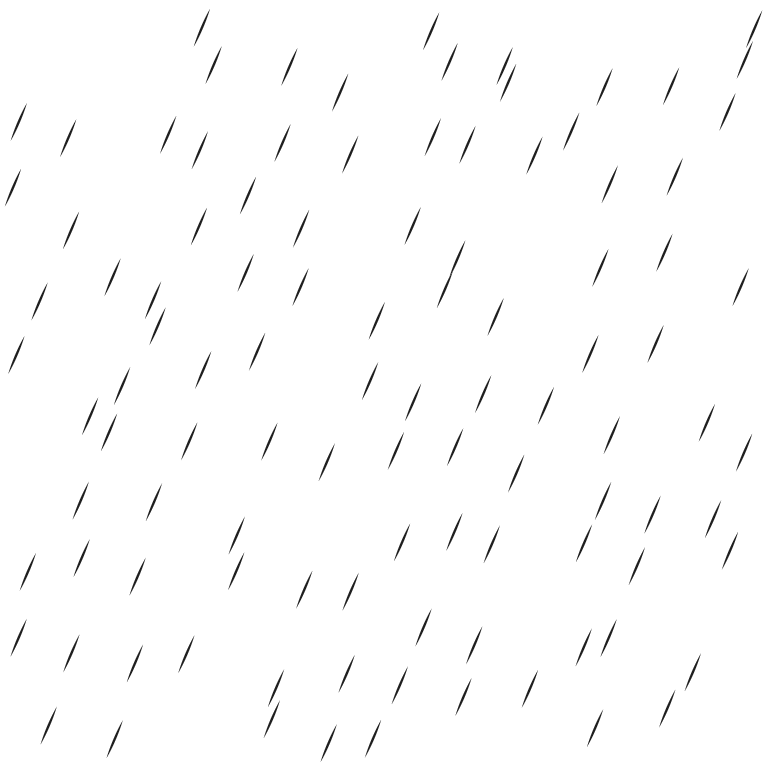
This pattern is drawn by a WebGL 2 fragment shader. Its source:

```glsl
#version 300 es
precision highp float;
// Sparse slanted pen strokes, thin and tapered, scattered on white paper.

uniform vec2 u_resolution;
out vec4 fragColor;

const vec3 PAPER_COLOR = vec3(1.0);
const vec3 INK_COLOR = vec3(0.12);
const int COLUMNS = 11;
const int ROWS = 10;
const float JITTER = 0.75;            // scatter, as a share of one cell
const float ROW_SLOPE = -0.13;        // drop per column, in cells
const float ROW_STAGGER = 0.3;        // sideways shift per row, in cells
const float SKIP_CHANCE = 0.06;       // share of cells left empty
const vec2 MARGIN = vec2(0.014, 0.032);
const float STROKE_ANGLE = 1.165;     // radians from the horizontal
const float HALF_LENGTH = 0.0272;
const float HALF_WIDTH = 0.00155;

float hash(vec2 p) {
    return fract(sin(dot(p, vec2(127.1, 311.7))) * 43758.5453);
}

// Centre of the stroke in a cell, wrapped so that it stays inside the margins.
vec2 strokeCentre(vec2 cell) {
    vec2 scatter = vec2(hash(cell + 3.7), hash(cell + 19.3)) - 0.5;
    vec2 skew = vec2(ROW_STAGGER * cell.y, ROW_SLOPE * cell.x);
    vec2 place = fract((cell + 0.5 + skew + JITTER * scatter) / vec2(COLUMNS, ROWS));
    return mix(MARGIN, 1.0 - MARGIN, place);
}

// Share of a pixel covered by a lens-shaped stroke around the origin.
float strokeCoverage(vec2 p, vec2 direction, float pixel) {
    float along = dot(p, direction) / HALF_LENGTH;
    float across = abs(dot(p, vec2(-direction.y, direction.x)));
    float halfWidth = HALF_WIDTH * max(0.0, 1.0 - along * along);
    float overlap = min(across + 0.5 * pixel, halfWidth)
                  - max(across - 0.5 * pixel, -halfWidth);
    return clamp(overlap / pixel, 0.0, 1.0);
}

void main() {
    float canvasSize = min(u_resolution.x, u_resolution.y);
    vec2 uv = gl_FragCoord.xy / canvasSize;
    vec2 direction = vec2(cos(STROKE_ANGLE), sin(STROKE_ANGLE));

    float ink = 0.0;
    for (int row = 0; row < ROWS; row++) {
        for (int column = 0; column < COLUMNS; column++) {
            vec2 cell = vec2(column, row);
            if (hash(cell + 41.9) < SKIP_CHANCE) continue;
            ink = max(ink, strokeCoverage(uv - strokeCentre(cell), direction, 1.0 / canvasSize));
        }
    }

    fragColor = vec4(mix(PAPER_COLOR, INK_COLOR, ink), 1.0);
}
```
